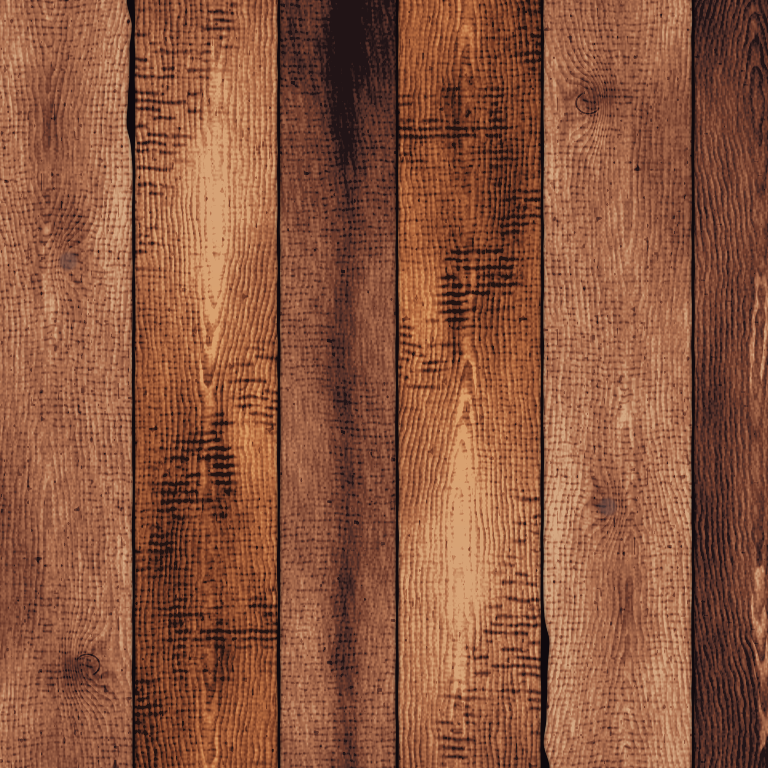
This texture is drawn by a WebGL 1 fragment shader. Its source:

```glsl
precision highp float;
// Six weathered vertical wood planks with cathedral grain, saw marks, knots and dark gaps.
uniform vec2 u_resolution;

float hash(vec2 p) {
  return fract(sin(dot(p, vec2(127.1, 311.7))) * 43758.545);
}

float noise(vec2 p) {
  vec2 i = floor(p), f = fract(p);
  f = f * f * (3.0 - 2.0 * f);
  return mix(mix(hash(i), hash(i + vec2(1, 0)), f.x),
             mix(hash(i + vec2(0, 1)), hash(i + vec2(1, 1)), f.x), f.y);
}

float fbm(vec2 p) {
  float sum = 0.0, amp = 0.5;
  for (int i = 0; i < 4; i++) {
    sum += amp * noise(p);
    p = p * 2.03 + 17.3;
    amp *= 0.5;
  }
  return sum;
}

float blob(vec2 p, vec2 size) {
  p /= size;
  return exp(-dot(p, p));
}

// Index, left edge and right edge of the plank at x
vec3 plankAt(float x) {
  if (x < 0.174) return vec3(0.0, -0.0225, 0.174);
  if (x < 0.363) return vec3(1.0, 0.174, 0.363);
  if (x < 0.517) return vec3(2.0, 0.363, 0.517);
  if (x < 0.706) return vec3(3.0, 0.517, 0.706);
  if (x < 0.9025) return vec3(4.0, 0.706, 0.9025);
  return vec3(5.0, 0.9025, 1.08);
}

// Wood colour from dark stain (0) to pale sapwood (1)
vec3 woodRamp(float t) {
  t *= 5.0;
  vec3 c = mix(vec3(0.13, 0.08, 0.09), vec3(0.31, 0.18, 0.16), clamp(t, 0.0, 1.0));
  c = mix(c, vec3(0.44, 0.24, 0.18), clamp(t - 1.0, 0.0, 1.0));
  c = mix(c, vec3(0.57, 0.35, 0.26), clamp(t - 2.0, 0.0, 1.0));
  c = mix(c, vec3(0.69, 0.45, 0.33), clamp(t - 3.0, 0.0, 1.0));
  return mix(c, vec3(0.79, 0.60, 0.47), clamp(t - 4.0, 0.0, 1.4));
}

void main() {
  vec2 uv = gl_FragCoord.xy / u_resolution;
  vec3 plank = plankAt(uv.x);
  float id = plank.x;
  vec2 p = vec2(uv.x - 0.5 * (plank.y + plank.z), uv.y);

  // Planks 3 and 4 are planks 1 and 0 turned end for end
  bool turned = id > 2.5 && id < 4.5;
  if (turned) p = vec2(-p.x, 1.0 - p.y);
  float kind = turned ? 4.0 - id : id;
  float knotty = 1.0 - step(0.5, kind);
  float burnt = step(0.5, kind) * (1.0 - step(1.5, kind));
  float plain = step(1.5, kind) * (1.0 - step(2.5, kind));
  float dark = step(2.5, kind);
  vec2 q = p + vec2(kind * 7.3, kind * 3.7 + id * 0.013);

  // Growth rings: stretched arches around a wandering heart line, bulging at knots
  vec2 knotA = p - vec2(0.038, 0.134), knotB = p - vec2(0.013, 0.66);
  float heart = -0.016 * knotty + 0.01 * burnt + 0.25 * plain;
  float u = p.x - heart + 0.018 * (noise(vec2(q.y * 5.0, kind)) - 0.5);
  float rings = sqrt(u * u + 0.00006) * 140.0 + 11.0 * noise(vec2(kind + 4.0, q.y * 3.6));
  rings += 1.5 * fbm(q * vec2(25.0, 12.0)) + 0.5 * noise(q * vec2(90.0, 60.0));
  rings += knotty * (6.0 * blob(knotA, vec2(0.028, 0.05)) + 4.0 * blob(knotB, vec2(0.02, 0.045)));
  float f = fract(rings);
  float late = smoothstep(0.15, 0.75, f) * (1.0 - smoothstep(0.8, 1.0, f));
  float fibre = noise(q * vec2(420.0, 30.0)) - 0.5;
  float grit = noise(q * vec2(480.0, 330.0)) - 0.5;
  float blotch = fbm(q * vec2(12.0, 4.0)) - 0.47;

  // Base tone and grain
  float tone = 0.94 * knotty + 0.88 * burnt + 0.68 * plain + 0.53 * dark;
  tone += blotch * 0.85 + fibre * 0.24 + grit * 0.26;
  tone -= late * (0.20 * knotty + 0.34 * burnt + 0.10 * plain + 0.32 * dark)
        * (0.4 + noise(q * vec2(35.0, 14.0)));
  tone += burnt * (0.20 * blob(p - vec2(0.008, 0.72), vec2(0.022, 0.2))
                 - 0.15 * (1.0 - smoothstep(0.2, 0.55, p.y)));

  // Pale ragged heartwood flames
  float flame = exp(-u * u / 0.00025) * noise(vec2(kind * 5.0, q.y * 8.0));
  flame += 0.22 * (noise(q * vec2(130.0, 45.0)) - 0.5);
  tone += smoothstep(0.42, 0.52, flame) * (0.14 + 0.30 * dark) * (1.0 - 0.5 * late);

  // Fine broken saw marks, deepest where they cross late wood
  float row = p.y * 116.0 + 1.2 * noise(q * vec2(14.0, 5.0)) + 0.35 * noise(q * vec2(120.0, 40.0));
  float saw = pow(0.5 + 0.5 * cos(6.2832 * row), 2.5);
  float dash = smoothstep(0.25, 0.6, noise(vec2(q.x * 170.0, floor(row + 0.5) * 3.1)));
  float worn = 0.3 + 0.7 * smoothstep(0.2, 0.6, noise(q * vec2(11.0, 6.0) + 31.0));
  tone -= saw * dash * worn * (0.16 + 0.22 * late) * (1.0 - 0.75 * dark);

  // Scorched stain and ragged clusters of short dark strokes
  float scorch = blob(p - vec2(0.022, 0.40), vec2(0.017, 0.09))
               + blob(p - vec2(0.016, 0.14), vec2(0.02, 0.06));
  float cluster = smoothstep(0.42, 0.8, noise(q * vec2(19.0, 10.0) + 8.0));
  float stroke = noise(vec2(q.x * 60.0, floor(row * 0.8 + 0.5) * 2.7));
  stroke = smoothstep(0.38, 0.62, stroke + 0.35 * (noise(q * vec2(260.0, 200.0)) - 0.5));
  stroke *= pow(0.5 + 0.5 * cos(6.2832 * row * 0.8), 1.5);
  tone -= burnt * scorch * (0.12 + 0.50 * fbm(q * vec2(90.0, 35.0)));
  tone -= burnt * stroke * (0.55 * cluster + 0.35 * min(scorch, 1.0) + 0.06);

  // Uneven dark band and stained end of the plain plank
  float band = exp(-pow((p.x - 0.009 + 0.016 * (fbm(vec2(q.y * 6.0, 2.0)) - 0.5)) / 0.021, 2.0));
  tone -= plain * band * (0.10 + 0.55 * fbm(q * vec2(20.0, 6.0)));
  tone -= plain * 0.5 * smoothstep(0.78, 1.0, p.y) * fbm(q * vec2(30.0, 15.0));

  // Knots: smudge, curved crack and small grey eye
  float crack = 1.0 - smoothstep(0.0005, 0.0018, abs(length(knotA * vec2(1.0, 1.15)) - 0.016));
  crack *= smoothstep(-0.012, 0.006, knotA.x + knotA.y);
  tone -= knotty * (0.42 * blob(knotA + vec2(0.008, 0.008), vec2(0.035, 0.025)) + 0.45 * crack);
  float eye = knotty * (1.0 - smoothstep(0.008, 0.015, length(knotB)));
  tone -= 0.14 * eye;

  // Small dark flecks and darkened borders
  tone -= 0.4 * smoothstep(0.86, 0.96, noise(q * vec2(230.0, 110.0) + 50.0));
  vec2 c = uv - 0.5;
  tone -= 0.6 * dot(c, c) - 0.08;
  vec3 color = woodRamp(tone);
  float warm = burnt * (1.0 - 0.6 * smoothstep(0.4, 0.75, p.y));
  color *= mix(vec3(1.0, 0.99, 0.96), vec3(1.04, 0.94, 0.76), warm);
  color = mix(color, vec3(0.45, 0.34, 0.32), 0.45 * eye);

  // Gaps between planks, with a chipped edge on the knotty ones
  float edge = 0.5 * (plank.z - plank.y) - abs(p.x);
  float chip = knotty * step(0.0, p.x) * smoothstep(0.79, 0.84, p.y);
  float gap = 0.0008 + 0.0012 * noise(vec2(id * 9.0, uv.y * 40.0));
  gap += chip * 0.009 * noise(vec2(5.0, p.y * 30.0));
  color *= mix(0.72, 1.0, smoothstep(0.0, 0.005, edge - gap));
  color = mix(vec3(0.06, 0.035, 0.05), color, smoothstep(-0.0004, 0.0012, edge - gap));
  gl_FragColor = vec4(color, 1.0);
}
```
